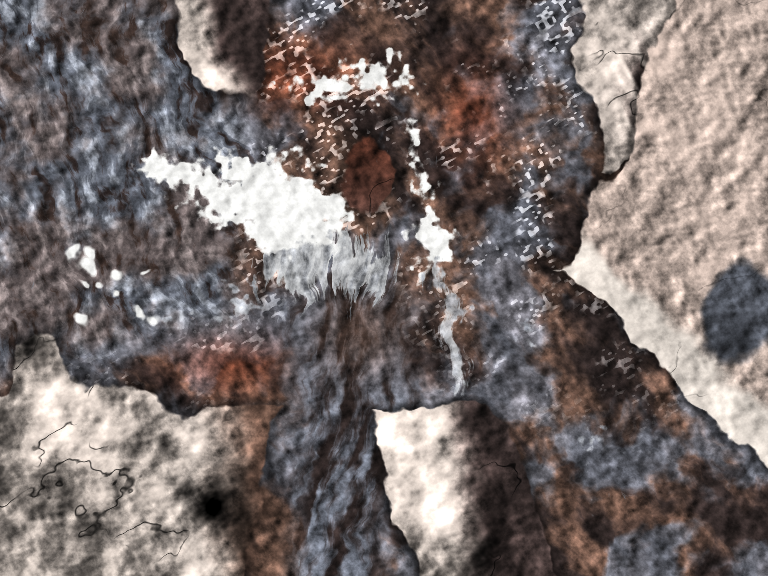
Write a WebGL 1 fragment shader that draws this texture.

```glsl
precision highp float;
uniform vec2 u_resolution;

const vec3 DARK = vec3(.17, .14, .135);
const vec3 BROWN = vec3(.40, .305, .26);
const vec3 RUST = vec3(.45, .23, .16);
const vec3 SLATE = vec3(.34, .355, .39);
const vec3 SKY = vec3(.58, .60, .64);
const vec3 STONE = vec3(.66, .62, .59);
const vec3 PINK = vec3(.71, .64, .60);
const vec3 CREAM = vec3(.94, .90, .86);
const vec3 FOAM = vec3(.97, .97, .96);

float hash(vec2 p) {
  p = fract(p * vec2(.1031, .1137));
  p += dot(p, p.yx + 33.33);
  return fract((p.x + p.y) * p.x * 7.31);
}

float noise(vec2 p) {
  vec2 i = floor(p) + 100., f = fract(p);
  f = f * f * (3. - 2. * f);
  return mix(mix(hash(i), hash(i + vec2(1, 0)), f.x),
             mix(hash(i + vec2(0, 1)), hash(i + 1.), f.x), f.y);
}

float fbm(vec2 p) {
  float sum = 0., amp = .5;
  for (int i = 0; i < 5; i++) {
    sum += amp * noise(p);
    p = mat2(1.6, 1.2, -1.2, 1.6) * p + 5.3;
    amp *= .54;
  }
  return sum;
}

vec2 turn(vec2 p, float a) {
  return vec2(cos(a) * p.x + sin(a) * p.y, cos(a) * p.y - sin(a) * p.x);
}

float edge(vec2 p, vec2 a, vec2 b) {
  return dot(p - a, normalize(vec2(b.y - a.y, a.x - b.x)));
}

// Convex quad, corners counterclockwise
float quad(vec2 p, vec4 s, vec4 t) {
  return max(max(edge(p, s.xy, s.zw), edge(p, s.zw, t.xy)),
             max(edge(p, t.xy, t.zw), edge(p, t.zw, s.xy)));
}

float taper(vec2 p, vec4 s, float ra, float rb) {
  vec2 d = s.zw - s.xy;
  float t = clamp(dot(p - s.xy, d) / dot(d, d), 0., 1.);
  return length(p - s.xy - d * t) - mix(ra, rb, t);
}

float spot(vec2 p, vec4 s) {
  p = (p - s.xy) / s.zw;
  return exp(-dot(p, p));
}

float inside(float d, float soft) {
  return smoothstep(soft, -soft, d);
}

// Side-lit stone with broken cracks
vec3 stone(vec2 p, vec3 base, float rough) {
  vec2 g = turn(p, .6) * vec2(9, 14);
  float slope = fbm(g + vec2(.25, -.1)) - fbm(g);
  float tone = fbm(p * 8. + 20.) - .5;
  float crack = inside(abs(fbm(g * .6 + 3.) - .5) - .006, .008) * smoothstep(.4, .6, noise(p * 11.));
  return base * (1. + rough * (slope * 1.8 + tone * 1.5)) * (1. - .6 * rough * crack);
}

vec3 layer(vec3 under, vec3 over, float d) {
  return mix(under * mix(.55, 1., smoothstep(0., .022, d)), over, inside(d, .003));
}

// Foam, broken into grains toward its rim
float froth(float d, float amount, float grain) {
  return smoothstep(-.02, .2, inside(d, .075) * amount * 1.15 - grain);
}

void main() {
  vec2 p = gl_FragCoord.xy / u_resolution * vec2(4. / 3., 1);
  vec2 q = p + .085 * (vec2(fbm(p * 9.), fbm(p * 9. + 31.)) - .5);

  // Wet bed with glints
  float bed = fbm(turn(q, -.8) * vec2(9, 20));
  vec3 col = mix(DARK, BROWN, smoothstep(.35, .68, bed));
  col = mix(col, SLATE * 1.15, .8 * smoothstep(.46, .62, fbm(q * 9. + 9.)));
  float red = spot(p, vec4(.82, .8, .06, .09)) + spot(p, vec4(.4, .37, .1, .05))
            + spot(p, vec4(.5, .87, .12, .06));
  col = mix(col, RUST * (.5 + bed), .65 * min(red, 1.));
  col *= .45 + 1.15 * fbm(turn(p, -.7) * vec2(26, 50));
  float glint = smoothstep(.6, .8, noise(turn(p, .5) * vec2(130, 190)));
  col += .5 * glint * smoothstep(.45, .65, fbm(p * 14. + 4.)) * smoothstep(.1, .7, p.y);

  // Rippled pool and lower channel
  float ripple = fbm(turn(q, .35) * vec2(62, 24));
  vec3 pool = mix(DARK * 1.1, SLATE, smoothstep(.25, .46, ripple));
  pool = mix(pool, SKY, smoothstep(.48, .74, ripple));
  pool = mix(pool, BROWN * (.4 + ripple), .5 * smoothstep(.5, .7, fbm(p * 9. + 50.)));
  float shore = quad(q, vec4(-.1, .34, .42, .43), vec4(.45, 1.1, -.1, 1.1));
  col = mix(col, pool, inside(shore, .04));
  float current = fbm(turn(q, -.25) * vec2(50, 14));
  vec3 stream = mix(DARK, SLATE * 1.25, smoothstep(.32, .7, current));
  stream = mix(stream, BROWN * (.3 + current), .7 * spot(p, vec4(.63, .42, .09, .08)));
  col = mix(col, stream, inside(taper(q, vec4(.61, .46, .58, -.02), .12, .07), .035));
  float knob = length((q - vec2(.625, .7)) * vec2(1, .85)) - .052;
  col = layer(col, stone(p, mix(DARK, RUST, .4 + 3. * (p.y - .7)), .9), knob);

  // Falling water, foam and spray
  float grain = mix(noise(p * 105.), 1.6 * fbm(p * 34.) - .3, .55);
  float streak = 1.6 * fbm(turn(q, .8 * p.x - .6) * vec2(65, 17)) - .3;
  float fall = taper(q, vec4(.53, .55, .65, .55), .07, .04);
  col = mix(col, mix(SLATE, FOAM, .25 + .7 * streak), froth(fall, .95, streak));
  float white = min(taper(q, vec4(.3, .71, .5, .64), .03, .085),
                    taper(q, vec4(.53, .84, .68, .87), .01, .025));
  white = min(white, taper(q, vec4(.7, .84, .77, .57), -.005, .035));
  white = froth(white, 1., grain) * smoothstep(-.015, .01, knob);
  col = mix(col, FOAM, white);
  float thin = min(taper(q, vec4(1.02, .26, 1.04, .08), .01, -.02),
                   taper(q, vec4(.3, .42, .42, .47), 0., .02));
  thin = min(thin, length(q - vec2(.93, .41)) - .01);
  float mist = froth(taper(q, vec4(.78, .52, .79, .35), .015, .03), .85, mix(grain, streak, .5));
  mist = max(mist, froth(thin, .8, grain));
  col = mix(col, mix(SKY, FOAM, grain), .85 * mist);
  for (int i = 0; i < 11; i++) {
    float k = float(i);
    vec2 at = vec2(.12, .42) + .16 * vec2(hash(vec2(k, 3)), hash(vec2(k, 8)));
    float d = length(turn(q - at, k) * vec2(1, .7)) - .005 - .008 * fract(k * .53);
    col = mix(col, FOAM, inside(d, .003));
  }

  // Boulders
  float top = quad(q, vec4(.35, .88, .46, .82), vec4(.51, 1.05, .27, 1.05));
  vec3 wet = mix(STONE, DARK, smoothstep(-.015, .05, q.x + .5 * q.y - .83));
  col = layer(col, stone(p, wet, 1.2), top);
  float left = quad(q, vec4(-.1, -.1, .41, -.1), vec4(.48, .29, -.1, .33));
  left = min(left, quad(q, vec4(-.05, .2, .18, .25), vec4(.1, .42, .05, .41)));
  wet = mix(STONE, BROWN * .75, smoothstep(.35, .45, q.x));
  col = layer(col, stone(p, wet, 1.2), left);
  float middle = quad(q, vec4(.64, .29, .75, -.08), vec4(1, -.08, .84, .31));
  wet = mix(STONE, DARK * 1.4, smoothstep(.79, .86, q.x + .15 * q.y));
  col = layer(col, stone(p, wet, 1.2), middle);
  float strip = quad(q, vec4(1.05, .69, 1.1, .73), vec4(1.16, 1.05, .99, 1.05));
  float twigs = spot(p, vec4(1.12, .83, .035, .09)) * noise(turn(p, .5) * vec2(120, 25));
  col = layer(col, stone(p, mix(STONE, DARK, min(1., 1.6 * twigs)), 1.), strip);

  // Sunlit slab with pale face and hollow
  float slab = min(quad(q, vec4(.965, .53, 1.36, .17), vec4(1.4, 1.02, 1.06, .68)),
                   quad(q, vec4(1.08, .66, 1.4, .6), vec4(1.4, 1.05, 1.16, 1.05)));
  float face = taper(q, vec4(.99, .55, 1.34, .22), .04, .05);
  vec3 dry = mix(PINK, CREAM, inside(face, .015));
  float hollow = length((q - vec2(1.28, .46)) * vec2(1, .65)) - .065;
  dry = mix(dry, SLATE * .85, inside(hollow, .008));
  col = layer(col, stone(p, dry, .4), slab);

  // Fine relief, gentler on bright areas
  float chip = fbm(p * 42. + vec2(.4, -.2)) - fbm(p * 42.);
  col *= 1. + chip * mix(1.7, .45, smoothstep(.55, .85, col.g));
  gl_FragColor = vec4(clamp(col, 0., 1.), 1);
}
```
